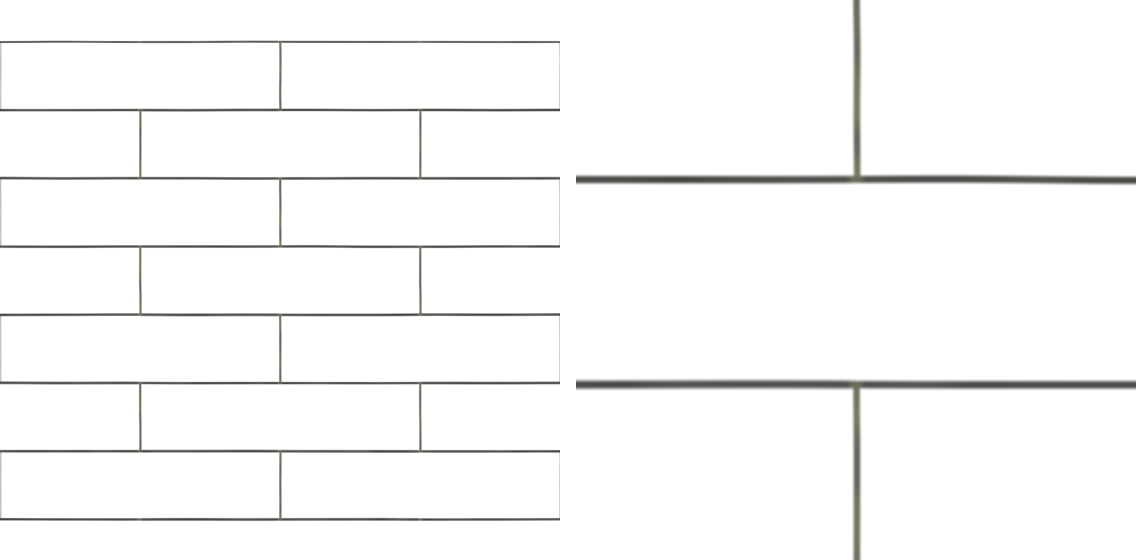
Left: the whole. Right: its middle third, enlarged.
This texture is drawn by a three.js fragment shader. Its source:

```glsl
varying vec2 vUv;

const float ROWS = 7.0;
const float WALL_BOTTOM = 0.0723;
const float WALL_TOP = 0.9253;
const float BRICK_WIDTH = 0.5;
const float BED_HALF_WIDTH = 0.0039;
const float JOINT_HALF_WIDTH = 0.0034;

const vec3 TILE_WHITE = vec3(1.0);
const vec3 BED_GREY = vec3(0.26, 0.26, 0.25);
const vec3 JOINT_GREY = vec3(0.39, 0.40, 0.36);
const vec3 OLIVE = vec3(0.50, 0.52, 0.39);

float hash(vec2 p) {
  return fract(sin(dot(p, vec2(127.1, 311.7))) * 43758.5453);
}

float noise(vec2 p) {
  vec2 cell = floor(p);
  vec2 f = fract(p);
  f = f * f * (3.0 - 2.0 * f);
  float low = mix(hash(cell), hash(cell + vec2(1.0, 0.0)), f.x);
  float high = mix(hash(cell + vec2(0.0, 1.0)), hash(cell + vec2(1.0)), f.x);
  return mix(low, high, f.y);
}

// Soft stroke that fades from its centre to its half width
float stroke(float dist, float halfWidth) {
  return 1.0 - smoothstep(0.0005, halfWidth, abs(dist));
}

// Signed distance to the nearest joint of a row; odd rows shift by half a brick
float jointDistance(float x, float row) {
  float shift = mod(row, 2.0) * 0.5;
  return (fract(x / BRICK_WIDTH - shift + 0.5) - 0.5) * BRICK_WIDTH;
}

// Horizontal line with slight wobble and uneven weight
vec3 drawBed(vec3 base, vec2 uv, float bed, float y) {
  float piece = floor(uv.x * 4.0);
  float wobble = (noise(vec2(uv.x * 9.0, bed * 7.3)) - 0.5) * 0.0009;
  float weight = mix(0.9, 1.06, hash(vec2(piece, bed + 3.0)));
  float topBed = step(ROWS - 0.5, bed);
  float halfWidth = BED_HALF_WIDTH * weight * mix(1.0, 0.78, topBed);
  float wear = noise(vec2(uv.x * 28.0, bed * 5.1));
  vec3 ink = BED_GREY + 0.09 * wear + 0.07 * topBed;

  // Olive, paler spot where a joint meets the line
  float above = abs(jointDistance(uv.x, bed));
  float below = abs(jointDistance(uv.x, bed - 1.0));
  float corner = 1.0 - smoothstep(0.001, 0.007, min(above, below));
  float inside = smoothstep(0.0, 0.02, min(uv.x, 1.0 - uv.x));
  ink = mix(ink, OLIVE, corner * inside * 0.55);
  return mix(base, ink, stroke(y + wobble, halfWidth));
}

// Vertical line; the ones on the outer border are faint
vec3 drawJoint(vec3 base, vec2 uv, float row) {
  float wobble = (noise(vec2(uv.y * 30.0, row * 4.7)) - 0.5) * 0.0007;
  float dist = jointDistance(uv.x - 0.0006, row) + wobble;
  float border = 1.0 - smoothstep(0.01, 0.02, min(uv.x, 1.0 - uv.x));
  float wear = noise(vec2(floor(uv.x * 4.0 + 0.5), uv.y * 55.0));
  vec3 ink = mix(JOINT_GREY, OLIVE, 0.7 * wear);
  float strength = mix(1.0, 0.42, border);
  return mix(base, ink, strength * stroke(dist, JOINT_HALF_WIDTH));
}

void main() {
  float rowHeight = (WALL_TOP - WALL_BOTTOM) / ROWS;
  float level = (vUv.y - WALL_BOTTOM) / rowHeight;
  float row = floor(level);
  float bed = clamp(floor(level + 0.5), 0.0, ROWS);

  vec3 color = TILE_WHITE;

  // Joints only between the lowest and highest beds
  if (row >= 0.0 && row < ROWS) {
    color = drawJoint(color, vUv, row);
  }
  color = drawBed(color, vUv, bed, (level - bed) * rowHeight);

  gl_FragColor = vec4(color, 1.0);
}
```
